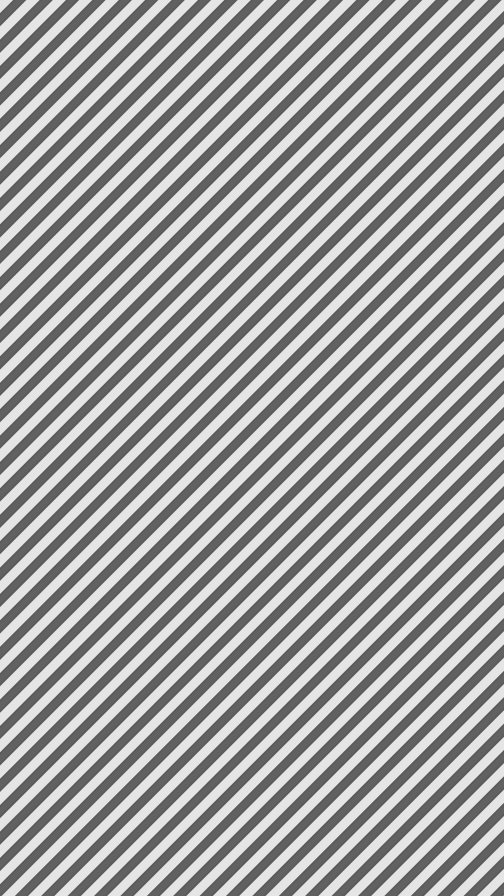
Write a Shadertoy shader that draws this pattern.

```glsl
// Even diagonal stripes in dark and pale grey, rising to the right.

const float STRIPES_PER_WIDTH = 27.0; // periods per canvas width, measured across the stripes
const float DARK_SHARE = 0.5;         // part of each period that is dark
const float RIM_WIDTH = 0.10;         // darker rim inside each dark stripe, in periods
const vec3 PALE_GREY = vec3(0.898);
const vec3 DARK_GREY = vec3(0.380);
const vec3 RIM_GREY = vec3(0.352);

// Signed distance to the nearest dark stripe, in periods; negative inside.
float stripeDistance(float across) {
    float darkCentre = 1.0 - 0.5 * DARK_SHARE;
    float offset = fract(across - darkCentre + 0.5) - 0.5;
    return abs(offset) - 0.5 * DARK_SHARE;
}

void mainImage(out vec4 fragColor, in vec2 fragCoord) {
    // Position from the upper left corner, in canvas widths
    vec2 p = vec2(fragCoord.x, iResolution.y - fragCoord.y) / iResolution.x;
    float across = dot(p, vec2(inversesqrt(2.0))) * STRIPES_PER_WIDTH;
    float d = stripeDistance(across);

    // One pixel measured in periods, for edge smoothing
    float pixel = STRIPES_PER_WIDTH / iResolution.x;
    float dark = clamp(0.5 - d / pixel, 0.0, 1.0);

    // Slightly deeper tone along the stripe borders
    float rim = smoothstep(-RIM_WIDTH - 0.5 * pixel, -RIM_WIDTH + 0.5 * pixel, d);
    vec3 stripe = mix(DARK_GREY, RIM_GREY, rim);

    fragColor = vec4(mix(PALE_GREY, stripe, dark), 1.0);
}
```
